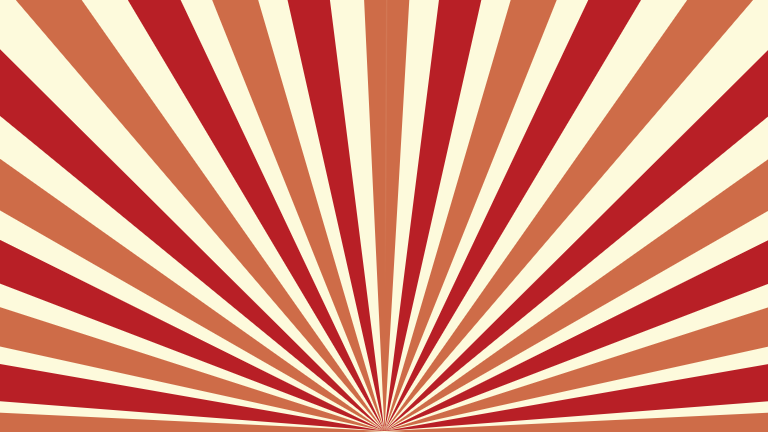
Give the GLSL for this background, as a WebGL 1 fragment shader.

```glsl
precision highp float;
// Retro sunburst: red and orange rays fanning over cream from the bottom centre.

uniform vec2 u_resolution;

const vec3 CREAM = vec3(0.992, 0.980, 0.863);
const vec3 ORANGE = vec3(0.808, 0.424, 0.282);
const vec3 RED = vec3(0.720, 0.120, 0.150);

const float RAY_STEP = 9.0;        // nominal spacing in degrees
const float RAY_HALF_WIDTH = 2.73; // degrees
const float SPINE_TILT = 0.3;      // lean of the central ray in degrees

// Degrees from vertical of the n-th ray, with slightly uneven spacing.
float rayAngle(float n) {
  float base = RAY_STEP * n;
  float t = radians(2.0 * base);
  return base + 2.917 * sin(t) - 1.07 * sin(2.0 * t) + 0.263 * sin(3.0 * t)
       + 0.186 * sin(4.0 * t) + 0.276 * sin(5.0 * t);
}

// Smooth coverage of a wedge, given the angular offset from its axis.
float wedge(float offset, float halfWidth, float radius, float pixel) {
  float edge = radius * radians(abs(offset) - halfWidth);
  return clamp(0.5 - edge / pixel, 0.0, 1.0);
}

void main() {
  // Canvas height is one unit; the rays meet just above the bottom edge.
  float pixel = 1.0 / u_resolution.y;
  vec2 p = gl_FragCoord.xy * pixel;
  p -= vec2(0.5 * u_resolution.x * pixel + 0.001, 0.0023);
  float radius = length(p);
  float angle = degrees(atan(p.x, p.y));

  // Mirrored side rays, alternating red and orange
  vec3 color = CREAM;
  for (int i = 1; i <= 10; i++) {
    float n = float(i);
    vec3 rayColor = mix(ORANGE, RED, mod(n, 2.0));
    float offset = abs(angle) - rayAngle(n);
    color = mix(color, rayColor, wedge(offset, RAY_HALF_WIDTH, radius, pixel));
  }

  // Central ray with a faint seam along its axis
  float spineOffset = angle - SPINE_TILT;
  color = mix(color, ORANGE, wedge(spineOffset, 3.0, radius, pixel));
  float seam = 1.0 - smoothstep(0.0, 0.003, radius * radians(abs(spineOffset)));
  color = mix(color, CREAM, 0.08 * seam * smoothstep(0.3, 0.6, p.y));

  gl_FragColor = vec4(color, 1.0);
}
```
